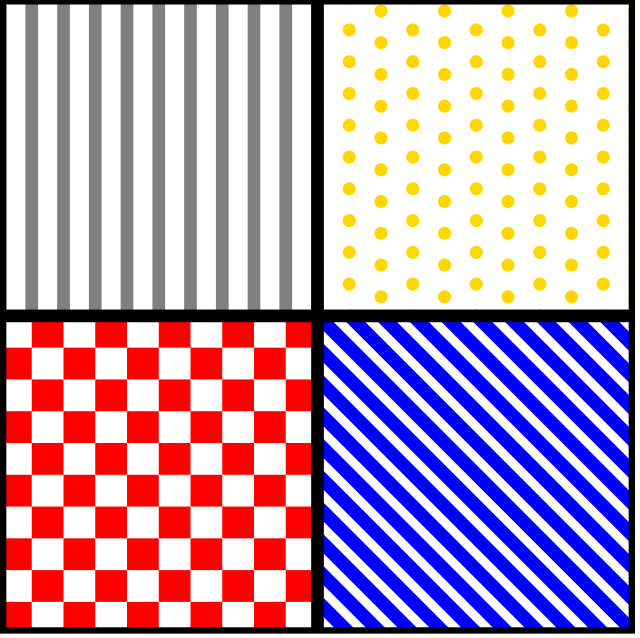
Write a WebGL 2 fragment shader that draws this pattern.

```glsl
#version 300 es
precision highp float;
// Four framed panels: grey stripes, gold dots, a red checkerboard and blue diagonals.

uniform vec2 u_resolution;
out vec4 fragColor;

const vec2 CELLS = vec2(20.157, 20.079);   // grid cells across the canvas
const float TOP_SHIFT = 0.058;             // part of a cell cut off at the top

const vec3 WHITE = vec3(1.0);
const vec3 BLACK = vec3(0.0);
const vec3 GREY = vec3(0.5);
const vec3 GOLD = vec3(1.0, 0.84, 0.0);
const vec3 RED = vec3(1.0, 0.0, 0.0);
const vec3 BLUE = vec3(0.0, 0.0, 1.0);

// Coverage of a signed distance, softened over one pixel
float fill(float dist, float pixel) {
    return clamp(0.5 - dist / pixel, 0.0, 1.0);
}

// Signed distance to an axis-aligned box
float boxDistance(vec2 p, vec2 center, vec2 halfSize) {
    vec2 d = abs(p - center) - halfSize;
    return length(max(d, 0.0)) + min(max(d.x, d.y), 0.0);
}

// Bands of the given width, centred on whole numbers
float bands(float t, float width, float pixel) {
    return fill(abs(t - round(t)) - 0.5 * width, pixel);
}

// One dot per cell; even columns sit lower than odd ones
float dots(vec2 p, float radius, float stagger, float pixel) {
    float column = round(p.x);
    float even = 1.0 - mod(column, 2.0);
    float y = p.y - stagger * even;
    return fill(length(vec2(p.x - column, y - round(y))) - radius, pixel);
}

// Unit checkerboard, set where column plus row is odd
float checker(vec2 p, float pixel) {
    vec2 toEdge = abs(p - round(p));
    vec2 parity = 1.0 - 2.0 * mod(floor(p), 2.0);
    vec2 soft = parity * clamp(2.0 * toEdge / pixel, 0.0, 1.0);
    return 0.5 - 0.5 * soft.x * soft.y;
}

// Pattern chosen by the quadrant of the frame
vec3 panelColor(vec2 p, float pixel) {
    bool right = p.x > 10.0;
    if (p.y < 10.0) {
        return right ? mix(WHITE, GOLD, dots(p, 0.205, 0.4, pixel))
                     : mix(WHITE, GREY, bands(p.x, 0.4, pixel));
    }
    float diagonal = bands(p.x - p.y - 0.515, 0.4, pixel * 1.414);
    return right ? mix(BLUE, WHITE, diagonal)
                 : mix(WHITE, RED, checker(p, pixel));
}

void main() {
    // Grid coordinates with y running downwards
    vec2 uv = gl_FragCoord.xy / u_resolution;
    vec2 p = vec2(uv.x, 1.0 - uv.y) * CELLS + vec2(0.0, TOP_SHIFT);
    float pixel = CELLS.y / u_resolution.y;

    // Black frame on a white ground
    float frame = fill(boxDistance(p, vec2(10.0), vec2(10.1)), pixel);
    frame *= fill(max(p.x, p.y) - 20.0, pixel);
    vec3 color = mix(WHITE, BLACK, frame);

    // Patterned panels inside the frame
    vec2 center = 5.0 + 10.0 * step(10.0, p);
    float panel = fill(boxDistance(p, center, vec2(4.8)), pixel);
    color = mix(color, panelColor(p, pixel), panel);

    fragColor = vec4(color, 1.0);
}
```
